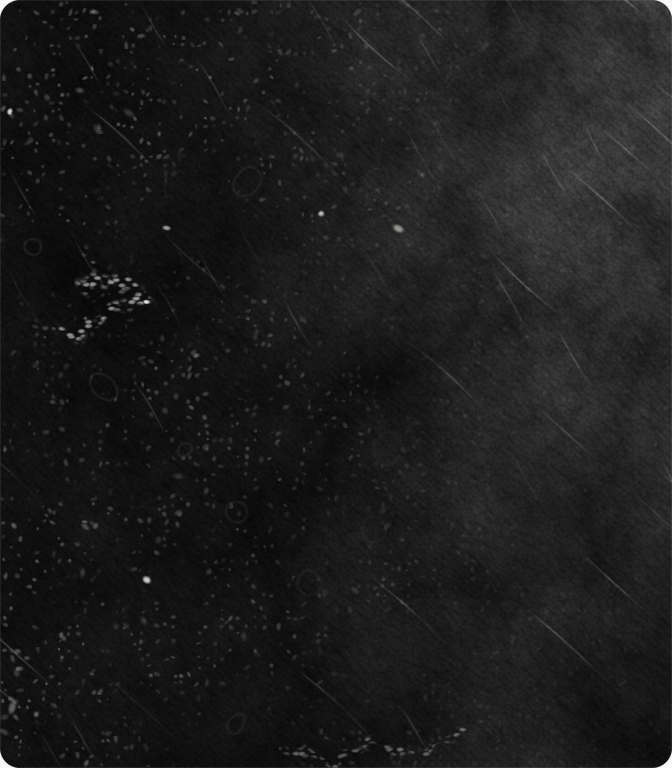
A WebGL 1 fragment shader for this texture:

```glsl
precision highp float;
uniform vec2 u_resolution;

const vec2 SCRATCH_DIR = vec2(0.74, -0.67);
const vec3 DUST_TINT = vec3(1.0, 1.0, 0.99);
const vec3 PAGE = vec3(0.97);

float hash(vec2 p) {
  vec3 q = fract(p.xyx * vec3(0.1031, 0.1030, 0.0973));
  q += dot(q, q.yzx + 33.33);
  return fract((q.x + q.y) * q.z);
}

vec2 hash2(vec2 p) {
  return vec2(hash(p), hash(p + 57.3));
}

// Distance to the nearest jittered cell point
float cellular(vec2 p) {
  vec2 id = floor(p), f = p - id;
  float d = 2.0;
  for (int y = -1; y <= 1; y++) {
    for (int x = -1; x <= 1; x++) {
      vec2 o = vec2(float(x), float(y));
      vec2 r = o + hash2(id + o) - f;
      d = min(d, dot(r, r));
    }
  }
  return sqrt(d);
}

// Layered sines bend the domain so that cells lose their round outline
vec2 warp(vec2 p, float amount) {
  vec2 w = sin(p.yx * 2.3 + vec2(0.4, 1.9)) + 0.5 * sin(p.yx * 5.9 + p * 3.1);
  return p + amount * w;
}

// Cellular octaves, roughly -0.5 to 0.5
float clouds(vec2 p) {
  float sum = 0.0, amp = 0.5;
  for (int i = 0; i < 5; i++) {
    sum += amp * (0.5 - cellular(warp(p, 0.22)));
    p = mat2(0.8, 0.6, -0.6, 0.8) * p * 2.1 + 7.7;
    amp *= 0.68;
  }
  return sum;
}

vec2 alongAcross(vec2 p, vec2 dir) {
  return vec2(dot(p, dir), dot(p, vec2(-dir.y, dir.x)));
}

// One small oval speck in some of the grid cells
float specks(vec2 p, float freq, float chance, float radius) {
  vec2 id = floor(p * freq);
  vec2 r = (fract(p * freq) - 0.25 - 0.5 * hash2(id)) / freq;
  float angle = 6.283 * hash(id + 3.7);
  r = alongAcross(r, vec2(cos(angle), sin(angle)));
  r.x *= mix(0.45, 1.0, hash(id + 8.1));
  float size = radius * mix(0.6, 1.2, hash(id + 5.2));
  float dot_ = 1.0 - smoothstep(size * 0.3, size * 1.3, length(r));
  return dot_ * step(hash(id + 11.9), chance) * mix(0.35, 1.0, hash(id + 2.6));
}

// Thin curved lines that fade at both ends
float scratches(vec2 p, vec2 dir, float freq, float chance) {
  vec2 q = alongAcross(p, dir) * vec2(freq * 0.3, freq);
  vec2 id = floor(q), f = q - id;
  float bend = 0.25 * (hash(id + 4.0) - 0.5) * sin(f.x * 3.14);
  float d = abs(f.y - 0.3 - 0.4 * hash(id) - bend) / freq;
  float ends = smoothstep(0.05, 0.4, f.x) * (1.0 - smoothstep(0.5, 0.95, f.x));
  return (1.0 - smoothstep(0.0003, 0.0022, d)) * ends * step(hash(id + 9.0), chance);
}

// Faint outlines of dried drops
float rings(vec2 p, float freq, float chance) {
  vec2 q = warp(p * freq, 0.06);
  vec2 id = floor(q);
  float radius = mix(0.08, 0.22, hash(id + 6.0));
  float d = abs(length(fract(q) - 0.35 - 0.3 * hash2(id)) - radius) / freq;
  return (1.0 - smoothstep(0.0004, 0.003, d)) * step(hash(id + 1.0), chance);
}

float smear(vec2 p, vec2 a, vec2 b, float width) {
  vec2 ab = b - a;
  float t = clamp(dot(p - a, ab) / dot(ab, ab), 0.0, 1.0);
  return 1.0 - smoothstep(0.1 * width, width, length(p - a - ab * t));
}

float roundedBox(vec2 p, vec2 halfSize, float radius) {
  vec2 q = abs(p) - halfSize + radius;
  return length(max(q, 0.0)) + min(max(q.x, q.y), 0.0) - radius;
}

void main() {
  vec2 p = gl_FragCoord.xy / u_resolution.y;
  vec2 size = vec2(u_resolution.x / u_resolution.y, 1.0);
  vec2 corner = (p - size * vec2(1.0, 0.93)) * vec2(1.0, 0.75);
  float leftSide = 1.0 - smoothstep(0.1, 0.75, p.x);

  // Dark ground, paler to the right and in the upper right corner
  float tone = 0.047 + 0.042 * smoothstep(0.12, 0.8, p.x);
  tone += 0.085 * exp(-9.0 * dot(corner, corner));
  float patches = clouds(p * 3.2 + 2.0);
  tone *= clamp(1.08 + 1.5 * patches, 0.45, 1.8);

  // Fine grain and brushed fibres
  float grain = 0.48 - cellular(p * 210.0);
  float fibre = 0.48 - cellular(alongAcross(p, SCRATCH_DIR) * vec2(45.0, 190.0));
  tone += (0.012 + 0.25 * tone) * (grain + 0.9 * fibre);

  // Worn marks
  float worn = smoothstep(-0.12, 0.25, clouds(p * 4.5 + 19.0));
  float scratch = scratches(p, SCRATCH_DIR, 19.0, 0.22);
  scratch += 0.7 * scratches(p + 3.1, normalize(vec2(0.5, -0.87)), 31.0, 0.1);
  tone += 0.11 * scratch * (0.4 + worn);
  tone += 0.06 * rings(p, 11.0, 0.2) * leftSide;

  // Dust, thickest on the left
  float dust = specks(p, 95.0, 0.28, 0.0028) + specks(p + 5.3, 48.0, 0.16, 0.0036);
  tone += 0.27 * dust * worn * mix(0.2, 1.0, leftSide);
  tone += 0.75 * specks(p + 1.7, 6.0, 0.2, 0.0048);

  // Broken pale smears
  vec2 s = warp(p * 25.0, 0.25) / 25.0;
  float paint = smear(s, vec2(0.10, 0.64), vec2(0.18, 0.612), 0.016);
  paint += smear(s, vec2(0.09, 0.568), vec2(0.18, 0.605), 0.012);
  paint += 0.6 * smear(s, vec2(0.38, 0.012), vec2(0.60, 0.034), 0.008);
  tone += 0.5 * paint * smoothstep(0.5, 0.15, cellular(p * vec2(75.0, 130.0)));

  float edge = roundedBox(p - 0.5 * size, 0.5 * size, 0.026);
  vec3 surface = DUST_TINT * clamp(tone, 0.015, 0.9);
  gl_FragColor = vec4(mix(surface, PAGE, smoothstep(-0.001, 0.001, edge)), 1.0);
}
```
